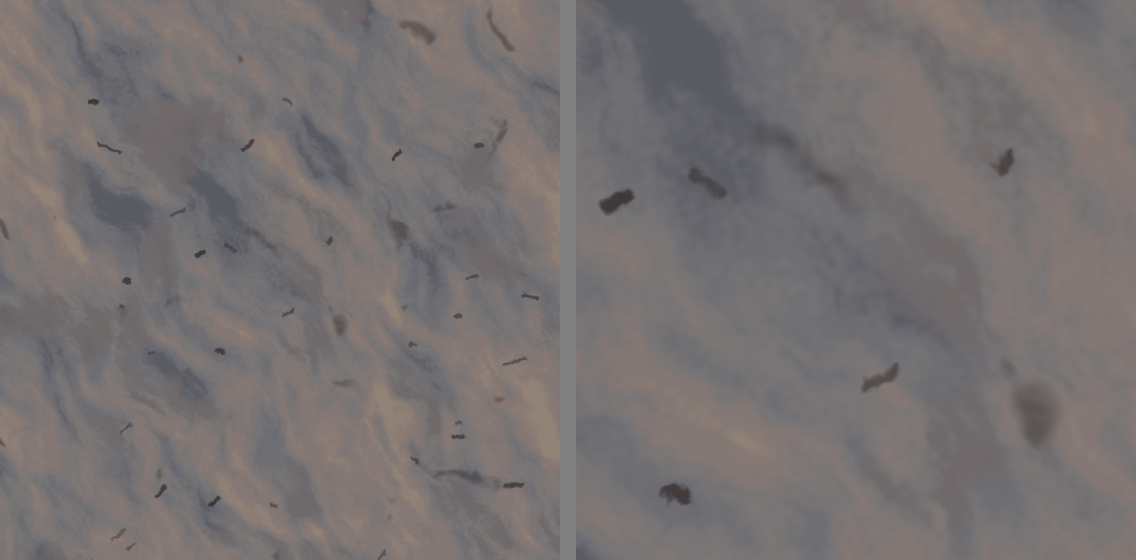
Left, the full canvas; right, a detail of the centre.
Give the GLSL for this texture, as a three.js fragment shader.

```glsl
varying vec2 vUv;

const vec3 DEEP_SHADE = vec3(0.35, 0.355, 0.385);
const vec3 BLUE_SHADE = vec3(0.43, 0.43, 0.45);
const vec3 GREY_CRUST = vec3(0.475, 0.458, 0.458);
const vec3 ROSE_LIGHT = vec3(0.52, 0.47, 0.455);
const vec3 WARM_LIGHT = vec3(0.575, 0.515, 0.465);
const vec3 DULL_BROWN = vec3(0.44, 0.405, 0.405);
const vec3 DEBRIS = vec3(0.21, 0.18, 0.18);
const vec2 SUN_STEP = vec2(0.016, 0.012);

vec2 hash2(vec2 p) {
  vec3 q = fract(p.xyx * vec3(0.1031, 0.1030, 0.0973));
  q += dot(q, q.yzx + 33.33);
  return fract((q.xx + q.yz) * q.zy);
}

float corner(vec2 cell, vec2 offset) {
  return dot(hash2(cell) * 2.0 - 1.0, offset);
}

float noise(vec2 p) {
  vec2 i = floor(p), f = p - i, e = vec2(1.0, 0.0);
  vec2 u = f * f * f * (f * (f * 6.0 - 15.0) + 10.0);
  return mix(mix(corner(i, f), corner(i + e, f - e), u.x),
             mix(corner(i + e.yx, f - e.yx), corner(i + 1.0, f - 1.0), u.x), u.y);
}

float fbm(vec2 p) {
  float sum = 0.0, gain = 1.0;
  for (int i = 0; i < 4; i++) {
    sum += gain * noise(p);
    p = mat2(0.92, 0.39, -0.39, 0.92) * p * 2.03 + 17.3;
    gain *= 0.5;
  }
  return sum;
}

// x runs across the wind, y along it towards the lower right
vec2 windFrame(vec2 p) {
  return vec2(dot(p, vec2(0.82, 0.57)), dot(p, vec2(0.57, -0.82)));
}

vec2 warp(vec2 p, float scale, float amount) {
  return p + amount * vec2(fbm(p * scale + 3.7), fbm(p * scale + 41.2));
}

// Soft oval pits scattered one per cell
float hollows(vec2 p, float cells) {
  vec2 g = p * cells, home = floor(g);
  float depth = 0.0;
  for (int y = -1; y <= 1; y++) {
    for (int x = -1; x <= 1; x++) {
      vec2 cell = home + vec2(x, y);
      vec2 shape = hash2(cell + 71.0);
      vec2 d = windFrame(g - cell - 0.2 - 0.6 * hash2(cell + 19.0));
      float radius = mix(0.3, 0.5, shape.y);
      float r = length(d * vec2(1.2, 0.75)) / radius;
      depth = max(depth, step(0.45, shape.x) * (1.0 - smoothstep(0.35, 1.0, r)));
    }
  }
  return depth;
}

// Crested drifts, rough crust and pits
float height(vec2 p) {
  vec2 w = windFrame(p);
  float n = noise(w * vec2(5.0, 2.3) + 8.4);
  float crest = -sqrt(n * n + 0.0025);
  float crust = fbm(w * vec2(13.0, 6.0) + 30.0);
  return 0.6 * crest + 0.11 * crust - 0.17 * hollows(p, 4.5);
}

// Small twigs and crumbs, one per cell at most
float debris(vec2 p, float cells, float chance) {
  vec2 g = p * cells, home = floor(g);
  float cover = 0.0;
  for (int y = -1; y <= 1; y++) {
    for (int x = -1; x <= 1; x++) {
      vec2 cell = home + vec2(x, y);
      vec2 kind = hash2(cell + 5.0), turn = hash2(cell + 93.0);
      float angle = mix(-0.7, 1.0, turn.x);
      vec2 axis = vec2(cos(angle), sin(angle));
      vec2 d = (g - cell - hash2(cell + 47.0)) / cells;
      float reach = 0.003 + 0.018 * turn.y * turn.y * turn.y;
      d -= axis * clamp(dot(d, axis), -reach, reach);
      float width = mix(0.002, 0.0055, kind.y * (1.0 - turn.y));
      float body = 1.0 - smoothstep(width - 0.0015, width + 0.003, length(d));
      cover = max(cover, step(kind.x, chance) * body * mix(0.5, 1.0, kind.y));
    }
  }
  return cover;
}

vec3 snowColor(float tone) {
  vec3 c = mix(DEEP_SHADE, BLUE_SHADE, smoothstep(-2.1, -0.7, tone));
  c = mix(c, GREY_CRUST, smoothstep(-0.8, 0.05, tone));
  c = mix(c, ROSE_LIGHT, smoothstep(0.0, 0.8, tone));
  return mix(c, WARM_LIGHT, smoothstep(0.7, 2.0, tone));
}

void main() {
  vec2 p = warp(vUv + 2.0, 5.0, 0.055);
  vec2 w = windFrame(p);

  // Low sun from the upper right
  float relief = height(p) - height(p + SUN_STEP);
  float broad = fbm(w * vec2(3.6, 1.9) + 12.0);
  float streaks = fbm(w * vec2(34.0, 13.0) + 60.0);
  float grain = noise(vUv * 150.0) + 0.6 * noise(vUv * 70.0 + 9.0);
  float tone = 11.0 * relief + 2.7 * broad + 1.3 * streaks + 0.45 * grain;
  tone -= 0.55 * hollows(p, 4.5) - 0.15;
  vec3 color = snowColor(tone);

  // Brownish patches in the shade
  float patches = smoothstep(0.0, 0.25, fbm(p * 6.0 + 80.0));
  color = mix(color, DULL_BROWN, 0.75 * patches * smoothstep(0.2, -0.6, tone));

  // Broken dark scarp edges and loose debris
  float edge = abs(noise(w * vec2(5.0, 2.3) + 8.4));
  float broken = smoothstep(0.15, 0.4, fbm(p * 11.0 + 25.0));
  color = mix(color, DEBRIS, 0.45 * broken * (1.0 - smoothstep(0.005, 0.035, edge)));
  vec2 ragged = warp(vUv, 75.0, 0.006);
  color = mix(color, DEBRIS, 0.85 * debris(ragged, 9.0, 0.26));
  gl_FragColor = vec4(color, 1.0);
}
```
